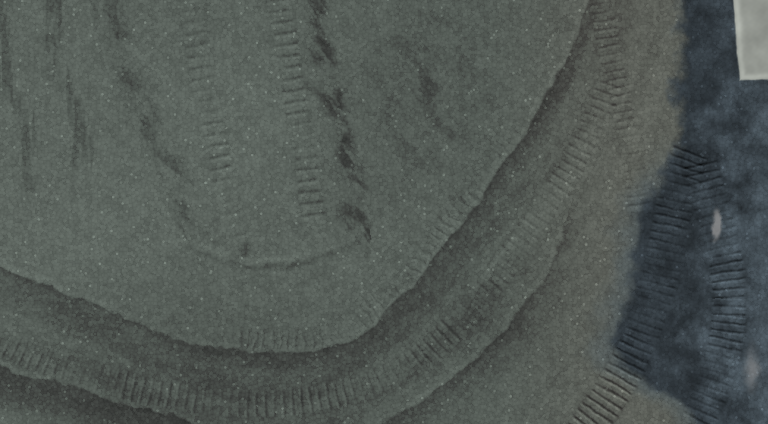
This texture is drawn by a WebGL 1 fragment shader. Its source:

```glsl
precision highp float;
// Aerial view of graded grey earth with curved tread tracks, ridges and a wet dark strip.
uniform vec2 u_resolution;

float hash(vec2 p) { return fract(sin(dot(p, vec2(127.1, 311.7))) * 4375.8); }

// Cellular noise: distance to the nearest point, and its cell id.
vec2 cells(vec2 p) {
  vec2 best = vec2(9., 0.);
  for (int j = -1; j <= 1; j++) {
    for (int i = -1; i <= 1; i++) {
      vec2 g = floor(p) + vec2(i, j);
      float d = length(g + vec2(hash(g), hash(g + 31.7)) - p);
      if (d < best.x) best = vec2(d, hash(g + 77.3));
    }
  }
  return best;
}

// Layered, rotated sines, roughly -1 to 1.
float waves(vec2 p) {
  float sum = 0., amp = .5;
  for (int i = 0; i < 5; i++) {
    sum += amp * sin(p.x + 1.7 * sin(p.y + float(i)));
    p = mat2(1.3, 1.2, -1.2, 1.3) * p + 2.3;
    amp *= .62;
  }
  return sum;
}

// Cubic curve: signed distance (positive to the left) and length along it.
vec2 curve(vec2 p, vec4 ab, vec4 cd) {
  vec2 prev = ab.xy, best = vec2(9., 0.);
  float len = 0.;
  for (int i = 1; i <= 16; i++) {
    float t = float(i) / 16., s = 1. - t;
    vec2 next = s*s*s*ab.xy + 3.*s*t*(s*ab.zw + t*cd.xy) + t*t*t*cd.zw;
    vec2 e = next - prev, q = p - prev;
    float h = clamp(dot(q, e) / dot(e, e), 0., 1.), r = length(q - e*h);
    if (r < abs(best.x)) best = vec2(e.x*q.y < e.y*q.x ? -r : r, len + h*length(e));
    len += length(e);
    prev = next;
  }
  return best;
}

vec2 nearest(vec2 a, vec2 b) { return abs(a.x) < abs(b.x) ? a : b; }
float bump(float x, float w) { return exp(-x*x / (w*w)); }
float blob(vec2 p, vec4 c) { return bump(length((p - c.xy) / c.zw), 1.); }
float fall(float a, float b, float x) { return 1. - smoothstep(a, b, x); }

// Tread bars across a track, with faint borders.
float tread(vec2 c, float halfWidth, float pitch) {
  float f = fract(c.y / pitch), side = abs(c.x) - halfWidth;
  float bars = .5 * bump(f - .7, .14) - bump(f - .42, .15);
  return fall(-.008, .003, side) * bars - .2 * bump(side, .005);
}

// A lit lip on one side and a fading shadow on the other.
float ridge(float d, float w) {
  return .25 * bump(d + .009, .006) - smoothstep(-.004, .003, d) * exp(-max(d, 0.) / w);
}

void main() {
  vec2 p = gl_FragCoord.xy / u_resolution * vec2(1.811, 1.);
  float broad = waves(p * 7.), rough = waves(p * 38.), fine = waves(p * 85.);
  vec2 w = p + .008 * vec2(waves(p * 22.), waves(p * 19. + 7.)) + .003 * fine;
  vec2 soft = mix(p, w, .25);

  // Curved ridges
  vec2 upper = curve(w, vec4(1.4, 1.04, 1.32, .74), vec4(1.13, .53, .92, .265));
  vec2 lower = curve(w, vec4(.92, .265, .73, .09), vec4(.45, .15, -.04, .395));
  float bank = nearest(upper, lower).x;
  vec2 spur = curve(w, vec4(1.33, .47, 1.27, .25), vec4(1.1, .13, .86, -.03));
  vec2 corner = curve(w, vec4(.52, -.03, .36, .05), vec4(.18, .07, -.04, .15));

  // Curved and straight tracks
  vec2 sweep = nearest(
    curve(soft, vec4(1.44, .81, 1.39, .65), vec4(1.2, .34, 1.01, .17)),
    curve(soft, vec4(1.01, .17, .825, .01), vec4(.425, -.01, -.04, .215)));
  vec2 side = curve(soft, vec4(1.415, 1.04, 1.43, .85), vec4(1.49, .72, 1.51, .5));
  vec2 left = curve(soft, vec4(.44, 1.04, .48, .8), vec4(.52, .6, .56, .42));
  vec2 right = curve(soft, vec4(.65, 1.04, .69, .8), vec4(.72, .65, .74, .48));
  vec2 wetA = curve(soft, vec4(1.63, .65, 1.55, .46), vec4(1.6, .25, 1.36, -.04));
  vec2 wetB = curve(soft, vec4(1.65, .62, 1.69, .42), vec4(1.8, .28, 1.62, -.04));

  // Edges of the cut lane, positive inside
  vec2 wall = nearest(
    curve(w, vec4(.21, 1., .27, .76), vec4(.38, .62, .44, .42)),
    curve(w, vec4(.87, .47, .87, .65), vec4(.77, .8, .77, 1.04)));
  vec2 foot = curve(w, vec4(.44, .42, .52, .36), vec4(.82, .36, .87, .47));

  // Light and shadow on the ground
  float shade = 1.01 + .025 * (broad + rough + fine);
  shade += .06 * blob(p, vec4(.15, .55, .35, .3)) + .05 * blob(p, vec4(.6, .75, .14, .35));
  shade -= .07 * blob(p, vec4(1.08, .85, .25, .3)) + .15 * blob(p, vec4(.35, 0., .7, .22));
  shade -= .12 * blob(p, vec4(1.12, .24, .16, .13)) - .15 * blob(p, vec4(.03, 0., .12, .04));
  shade += (.25 + .08 * broad) * ridge(bank, .05);
  shade += .2 * ridge(spur.x, .03) + .23 * ridge(corner.x, .07);
  float furrows = waves(vec2(bank * 65., p.x * 8.));
  shade += .07 * furrows * smoothstep(-.02, .03, bank) * fall(.15, .35, bank);
  mat2 tilt = mat2(.8, -.5, .6, .8);
  float scars = smoothstep(-.1, .7, waves(tilt * p * vec2(55., 24.)));
  float inner = smoothstep(-.01, .015, wall.x) * fall(.02, .1, wall.x);
  shade -= (.04 + .24 * scars) * inner * (.8 + .3 * step(.6, p.x));
  shade += bump(p.x - .65, .2) * (.1 * bump(foot.x - .01, .01) - .17 * bump(foot.x + .006, .007));
  shade -= .14 * scars * blob(p, vec4(1., .8, .13, .16));
  float streaks = smoothstep(.2, .8, waves(p * vec2(48., 8.)));
  shade -= .16 * streaks * smoothstep(.45, .65, p.y) * fall(.2, .36, p.x);

  // Worn treads
  float marks = .15 * (tread(left, .031, .027) + tread(right, .029, .027));
  marks += .13 * tread(sweep, .034, .021) + .12 * tread(side, .029, .02);
  marks += .12 * bump(p.y - .5, .25) * tread(upper + vec2(.024, 0.), .022, .022);
  marks += .1 * tread(lower + vec2(.03, 0.), .025, .021) * smoothstep(.45, .6, p.x);
  marks += .3 * (tread(wetA, .045, .02) + tread(wetB, .043, .02));
  shade += marks * (.35 + .9 * smoothstep(-.7, .5, waves(p * 17. + 3.)));

  // Grain and pebbles
  vec2 grain = cells(p * 135.), stone = cells(p * 75.);
  shade += .15 * (grain.y - .5) + .12 * (.45 - grain.x);
  shade += .3 * smoothstep(.86, 1., stone.y) * fall(.12, .32, stone.x);

  // Dry earth and the wet strip
  vec3 dry = mix(vec3(.342, .372, .35), vec3(.362, .375, .35), smoothstep(1.1, 1.5, p.x));
  dry *= mix(vec3(.98, .94, .96), vec3(1.), smoothstep(.7, .95, shade));
  float edge = 1.59 - .1 * fall(.42, .7, p.y) - .06 * fall(.18, .4, p.y) + .2 * fall(0., .18, p.y);
  float inWet = p.x - edge + .016 * (broad + rough);
  float pale = smoothstep(1.6, 1.78, p.x + .07 * broad + .05 * rough) * fall(.65, 1.1, p.y);
  vec3 wet = mix(vec3(.193, .222, .243), vec3(.265, .305, .332), pale);
  wet *= 1. + .13 * rough + .12 * scars * furrows;
  float damp = smoothstep(-.08, 0., inWet) * fall(.5, .7, p.y);
  vec3 color = mix(dry, vec3(.32, .355, .36), .8 * damp);
  color = mix(color, wet, smoothstep(-.012, .025, inWet)) * shade;

  // Pale debris and the corner slab
  float debris = blob(w, vec4(1.685, .47, .013, .04)) + .6 * blob(w, vec4(1.775, .13, .025, .075));
  color = mix(color, vec3(.56), smoothstep(.2, .8, debris) * .8);
  vec2 corn = soft - vec2(1.8 - .07 * p.y, .812);
  float slab = min(corn.x, corn.y);
  vec3 stoneColor = vec3(.57, .585, .56) * (1. + .06 * rough + .18 * bump(slab - .008, .008));
  color = mix(color, stoneColor, smoothstep(-.003, .003, slab));
  gl_FragColor = vec4(color, 1.);
}
```
